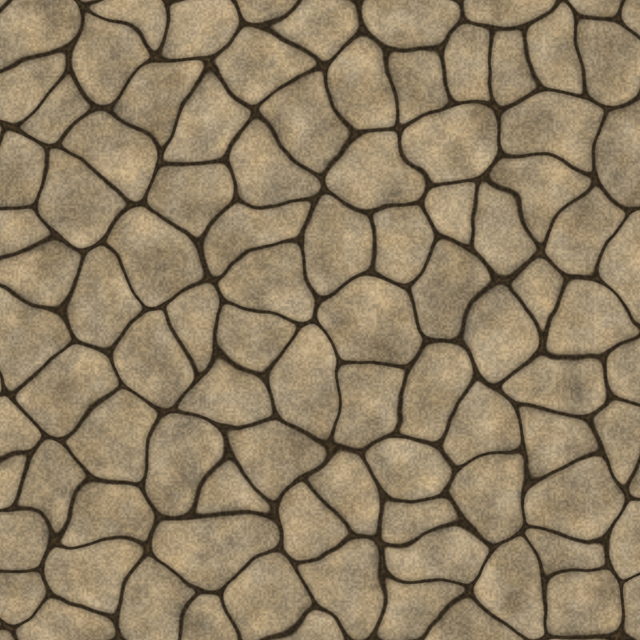
This texture is drawn by a Shadertoy shader. Its source:

```glsl
// Irregular flagstone paving: sandy stones with rounded corners and dark earth joints.
// A rotated, warped Voronoi diagram gives the stones; a soft minimum of the border
// distances rounds them, and layered value noise gives mottling and fine grain.

float hash(vec2 p) {
    vec3 q = fract(vec3(p.xyx) * 0.1031);
    q += dot(q, q.yzx + 33.33);
    return fract((q.x + q.y) * q.z);
}

float noise(vec2 p) {
    vec2 i = floor(p), f = fract(p);
    f = f * f * (3.0 - 2.0 * f);
    return mix(mix(hash(i), hash(i + vec2(1, 0)), f.x),
               mix(hash(i + vec2(0, 1)), hash(i + vec2(1, 1)), f.x), f.y);
}

float fbm(vec2 p) {
    float sum = 0.0, amplitude = 0.533;
    for (int i = 0; i < 4; i++) {
        sum += amplitude * noise(p);
        p = mat2(1.6, 1.2, -1.2, 1.6) * p + 17.3;
        amplitude *= 0.5;
    }
    return sum;
}

// Centre of the stone that belongs to a grid cell
vec2 stoneCentre(vec2 cell) {
    vec2 jitter = vec2(hash(cell + 41.7), hash(cell + 113.2));
    return cell + 0.5 + 0.82 * (jitter - 0.5);
}

// x: rounded distance to the stone border, yz: cell of the stone
vec3 stones(vec2 p) {
    vec2 home = floor(p), nearestCell = home, nearest = vec2(0);
    float best = 1e3;
    for (int y = -2; y <= 2; y++)
    for (int x = -2; x <= 2; x++) {
        vec2 cell = home + vec2(x, y);
        vec2 offset = stoneCentre(cell) - p;
        float d = dot(offset, offset);
        if (d < best) { best = d; nearest = offset; nearestCell = cell; }
    }

    // Exponential soft minimum over all bisectors rounds the corners
    float sum = 0.0;
    for (int y = -2; y <= 2; y++)
    for (int x = -2; x <= 2; x++) {
        if (x == 0 && y == 0) continue;
        vec2 offset = stoneCentre(nearestCell + vec2(x, y)) - p;
        float d = dot(0.5 * (nearest + offset), normalize(offset - nearest));
        sum += exp(-24.0 * d);
    }
    return vec3(-log(sum) / 24.0, nearestCell);
}

void mainImage(out vec4 fragColor, in vec2 fragCoord) {
    vec2 uv = fragCoord / iResolution.y;

    // Slanted layout with gently bent joints
    float c = cos(0.62), s = sin(0.62);
    vec2 p = mat2(c, s, -s, c) * uv * 9.0 + 20.0;
    vec2 bend = vec2(noise(p * 1.7 + 5.0), noise(p * 1.7 + 71.0)) - 0.5;
    vec2 ripple = vec2(noise(p * 6.0 + 9.0), noise(p * 6.0 + 37.0)) - 0.5;
    vec3 stone = stones(p + 0.30 * bend + 0.025 * ripple);
    float border = stone.x;

    // Stone surface: broad mottling, fine grain and a slight tone per stone
    float mottle = fbm(uv * 24.0 + 13.0 * hash(stone.yz)) - 0.5;
    float grain = noise(uv * 300.0 + 7.0) - 0.5;
    float tone = 1.01 + 0.55 * mottle + 0.25 * grain + 0.05 * (hash(stone.yz + 8.0) - 0.5);
    float warmth = fbm(uv * 40.0 + 90.0) - 0.5;
    vec3 stoneColor = vec3(0.625, 0.555, 0.44) * tone;
    stoneColor *= 1.0 + warmth * vec3(0.06, 0.0, -0.12);
    stoneColor *= mix(0.80, 1.0, smoothstep(0.02, 0.11, border));

    // Joint: dark beside the stones, browner earth where it widens
    vec3 jointColor = mix(vec3(0.195, 0.16, 0.115), vec3(0.28, 0.225, 0.15),
                          smoothstep(0.0, -0.04, border));
    jointColor *= 1.0 + 0.45 * grain;

    float edge = max(0.0, 9.0 / iResolution.y - 0.0176);
    float cover = smoothstep(0.008 - edge, 0.044 + edge, border);
    fragColor = vec4(mix(jointColor, stoneColor, cover), 1.0);
}
```
